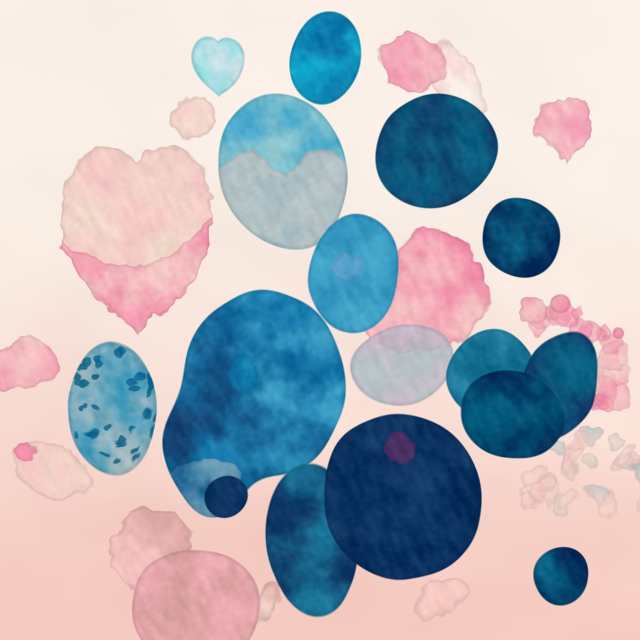
This background is drawn by a WebGL 1 fragment shader. Its source:

```glsl
precision highp float;
uniform vec2 u_resolution;

const vec3 CREAM = vec3(.98, .94, .905);
const vec3 BLUSH = vec3(.965, .80, .76);
const vec3 SAND = vec3(.94, .84, .78);
const vec3 PETAL = vec3(.96, .76, .76);
const vec3 ROSE = vec3(.95, .52, .65);
const vec3 CLAY = vec3(.84, .62, .61);
const vec3 MIST = vec3(.67, .74, .76);
const vec3 AQUA = vec3(.52, .86, .87);
const vec3 CYAN = vec3(.08, .70, .83);
const vec3 SKY = vec3(.28, .66, .80);
const vec3 AZURE = vec3(.04, .43, .64);
const vec3 TEAL = vec3(.04, .39, .52);
const vec3 NAVY = vec3(.01, .16, .34);
const vec3 PLUM = vec3(.36, .19, .40);
const vec3 LILAC = vec3(.52, .62, .84);
const float EDGE = .0016;
const float RIM = .1;
const float GRAIN = .07;
const float WOBBLE = .01;
const float RAGGED = .016;
const float NOTCH = .48;
const float SHEER = .8;

float mottle, strokes;
vec2 smoothP, raggedP;
vec3 canvas;

vec2 hash2(vec2 p) {
  p = vec2(dot(p, vec2(127.1, 311.7)), dot(p, vec2(269.5, 183.3)));
  return fract(sin(p) * 43758.5);
}

float corner(vec2 i, vec2 f, vec2 o) {
  return dot(hash2(i + o) * 2. - 1., f - o);
}

float noise(vec2 p) {
  vec2 i = floor(p), f = fract(p), u = f * f * (3. - 2. * f), e = vec2(1, 0);
  return mix(mix(corner(i, f, e.yy), corner(i, f, e), u.x),
             mix(corner(i, f, e.yx), corner(i, f, e.xx), u.x), u.y);
}

float fbm(vec2 p) {
  float sum = 0., gain = 1.;
  for (int i = 0; i < 4; i++) {
    sum += gain * noise(p);
    p = p * 2.03 + 7.;
    gain *= .55;
  }
  return sum;
}

vec2 warp(float scale) {
  return vec2(noise(smoothP * scale), noise(smoothP * scale + 31.));
}

// Signed distances
float blob(vec2 p, float x, float y, float rx, float ry, float tilt) {
  float c = cos(tilt), s = sin(tilt);
  vec2 q = mat2(c, -s, s, c) * (p - vec2(x, y)) / vec2(rx, ry);
  return (length(q) - 1.) * min(rx, ry);
}

float heart(vec2 p, float x, float y, float rx, float ry) {
  p.y -= ry * NOTCH * (sqrt(abs(p.x - x) / rx + .02) - .45);
  return blob(p, x, y, rx, ry, 0.);
}

float join(float a, float b) {
  float k = .045, h = clamp(.5 + .5 * (b - a) / k, 0., 1.);
  return mix(b, a, h) - k * h * (1. - h);
}

// One mottled wash of pigment with a darker rim
void paint(float d, vec3 shade, vec3 tint, float opacity) {
  vec3 pigment = mix(shade, tint, mottle) + GRAIN * strokes;
  pigment *= 1. - RIM * smoothstep(-.007, 0., d);
  canvas = mix(canvas, pigment, opacity * smoothstep(EDGE, -EDGE, d));
}

void stone(float x, float y, float rx, float ry, float tilt, vec3 shade, vec3 tint) {
  paint(blob(smoothP, x, y, rx, ry, tilt), shade, tint, 1.);
}

void petal(float x, float y, float rx, float ry, float tilt, vec3 shade, vec3 tint) {
  paint(blob(raggedP, x, y, rx, ry, tilt), shade, tint, SHEER);
}

void main() {
  vec2 p = (gl_FragCoord.xy - .5 * u_resolution) / min(u_resolution.x, u_resolution.y) + .5;
  smoothP = p;
  smoothP += WOBBLE * warp(11.);
  raggedP = smoothP + RAGGED * (warp(32.) + .4 * warp(90.));
  mottle = smoothstep(-.55, .55, fbm(p * 13.));
  strokes = noise(vec2(p.x + p.y * .5, p.y - p.x * .5) * vec2(75, 28)) + .5 * noise(p * 130.);

  // Paper
  float cloud = fbm(p * vec2(2.5, 4));
  canvas = mix(BLUSH, CREAM, smoothstep(0., .75, p.y + .12 * cloud)) + .025 * cloud;

  // Pale petals
  petal(.303, .814, .035, .033, 0., PETAL, SAND);
  petal(.715, .872, .035, .068, .5, PETAL, CREAM);
  petal(.643, .903, .052, .044, -.2, ROSE, PETAL);
  paint(heart(raggedP, .881, .798, .046, .047), ROSE, PETAL, SHEER);
  petal(.038, .43, .05, .038, .3, ROSE, PETAL);
  petal(.078, .263, .064, .043, -.4, PETAL, SAND);
  petal(.038, .292, .014, .014, 0., ROSE, ROSE);
  petal(.69, .065, .045, .026, .6, BLUSH, PETAL);
  petal(.24, .14, .065, .067, 0., CLAY, PETAL);
  petal(.42, .055, .014, .035, -.5, CLAY, SAND);
  stone(.307, .05, .1, .095, 0., CLAY, mix(ROSE, SAND, .5));

  // Two-toned heart
  float pale = heart(raggedP, .215, .632, .122, .136);
  paint(pale, PETAL, SAND, .9);
  paint(max(pale, raggedP.y - .585 - 4. * pow(abs(p.x - .2), 2.)), ROSE, PETAL, SHEER);

  // Flakes and petals around the right cluster
  for (int i = 0; i < 24; i++) {
    vec2 h = hash2(vec2(i, 4)), k = hash2(vec2(i, 9));
    vec2 flake = vec2(.825, .21) + h * vec2(.19, .12);
    vec3 tone = mix(PETAL, MIST, step(.6, k.y));
    paint(blob(raggedP, flake.x, flake.y, .012 + .02 * k.x, .012, k.y * 3.), tone, SAND, .55);
    float turn = 2.6 * h.x - .6, size = .009 + .016 * k.x;
    vec2 bud = vec2(.868, .415) + (.075 + .03 * h.y) * vec2(cos(turn), sin(turn));
    paint(blob(raggedP, bud.x, bud.y, size, size, 0.), ROSE, PETAL, .6);
  }
  petal(.833, .515, .026, .022, 0., ROSE, PETAL);
  stone(.874, .526, .015, .015, 0., ROSE, PETAL);
  stone(.965, .48, .009, .009, 0., ROSE, PETAL);

  // Upper stones
  paint(heart(smoothP, .341, .898, .042, .044), AQUA, MIST + .15, 1.);
  stone(.508, .91, .055, .071, -.15, AZURE, CYAN);
  stone(.682, .764, .096, .088, .5, NAVY + .06, TEAL);
  stone(.816, .628, .06, .06, 0., NAVY, TEAL);
  float egg = blob(smoothP, .443, .734, .098, .124, .25);
  paint(egg, SKY, mix(AQUA, MIST, .5), 1.);
  float lobes = .728 + .035 * abs(sin((p.x - .447) * 28.));
  paint(max(egg, raggedP.y - lobes), MIST, mix(MIST, SAND, .3), .9);

  // Central trio
  float bloom = blob(raggedP, .685, .55, .074, .094, .1);
  paint(join(bloom, blob(raggedP, .615, .505, .05, .05, 0.)), ROSE, PETAL, .95);
  paint(blob(smoothP, .628, .43, .081, .064, .2), MIST, mix(LILAC, PETAL, .6), .85);
  stone(.552, .574, .071, .093, -.15, mix(AZURE, SKY, .5), SKY);
  petal(.54, .582, .026, .022, 0., SKY, mix(SKY, LILAC, .7));

  // Large blue stone with its lower lobe
  float body = blob(smoothP, .414, .4, .126, .145, .1);
  body = join(body, blob(smoothP, .325, .29, .066, .096, .15));
  float light = smoothstep(.6, 1., p.x + p.y + .1 * mottle);
  paint(body, mix(NAVY + .08, AZURE, light), mix(AZURE, SKY, light), 1.);
  paint(max(body, blob(raggedP, .32, .24, .06, .045, 0.)), AZURE, MIST, .6);
  petal(.38, .417, .022, .03, 0., AZURE, mix(AZURE, CYAN + .1, .4));
  stone(.353, .225, .036, .033, 0., NAVY, NAVY + .06);

  // Speckled egg
  float shell = blob(smoothP, .177, .361, .07, .104, .08);
  paint(shell, SKY - .08, MIST, 1.);
  for (int i = 0; i < 40; i++) {
    vec2 h = hash2(vec2(i, 2)), spot = vec2(.107, .266) + h * vec2(.14, .19);
    float speck = blob(raggedP, spot.x, spot.y, .003 + .004 * h.y, .005 + .004 * h.x, h.x * 3.);
    paint(max(shell, speck), AZURE, TEAL, SHEER);
  }

  // Lower dark stones
  stone(.488, .156, .071, .119, .08, NAVY + .04, mix(TEAL, SKY, .3));
  stone(.628, .224, .125, .13, .3, NAVY, NAVY + .07);
  petal(.625, .302, .021, .025, 0., PLUM, PLUM);
  stone(.876, .1, .043, .045, 0., NAVY, TEAL);

  // Right cluster
  stone(.768, .414, .07, .068, .4, TEAL, mix(TEAL, SKY, .5));
  stone(.873, .397, .06, .088, -.35, NAVY + .05, TEAL);
  stone(.802, .352, .082, .067, -.2, NAVY, TEAL - .03);

  gl_FragColor = vec4(canvas, 1);
}
```
